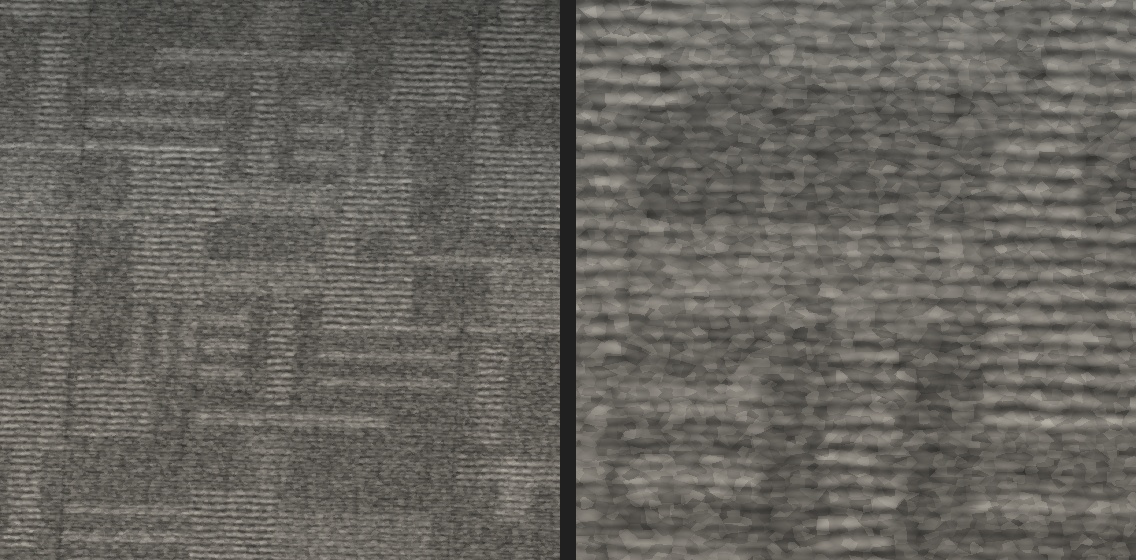
Left: the whole. Right: its middle third, enlarged.
This texture is drawn by a WebGL 1 fragment shader. Its source:

```glsl
precision highp float;
uniform vec2 u_resolution;

const float RIB_COUNT = 80.0;
const float RIB_SLOPE = 0.02;
const float TILE_SIZE = 0.695;
const float MIDDLE = 0.574;
const float FOLD = 0.04;
const vec2 YARN_COUNT = vec2(80.0, 160.0);
const vec2 GRAIN_COUNT = vec2(151.0, 223.0);
const vec3 WARM_GREY = vec3(1.035, 1.0, 0.94);
const vec3 COOL_GREY = vec3(1.005, 1.0, 0.965);

float hash(vec2 p) {
  return fract(sin(dot(p, vec2(41.3, 289.1))) * 43758.5);
}

// Layered sines, about -1 to 1
float waves(vec2 p) {
  return 0.5 * sin(p.x + 1.7 * sin(p.y * 0.8))
       + 0.3 * sin(p.y * 1.9 + 2.1 * sin(p.x * 0.7))
       + 0.2 * sin(p.x * 3.1 - p.y * 2.3);
}

// Cellular noise: distance to the nearest tuft and its random shade
vec2 tufts(vec2 p) {
  vec2 cell = floor(p);
  vec2 nearest = vec2(9.0, 0.0);
  for (int j = -1; j <= 1; j++) {
    for (int i = -1; i <= 1; i++) {
      vec2 id = cell + vec2(float(i), float(j));
      vec2 center = id + vec2(hash(id), hash(id + 17.0));
      float d = length(p - center);
      if (d < nearest.x) nearest = vec2(d, hash(id + 53.0));
    }
  }
  return nearest;
}

// Soft rectangle from its low and high corners
float block(vec2 p, vec2 low, vec2 high) {
  vec2 inside = min(p - low, high - p);
  return smoothstep(-0.007, 0.007, min(inside.x, inside.y));
}

// Strongly ribbed fields of half a tile and its neighbours
float ribbedFields(vec2 p) {
  float f = block(p, vec2(0.13, -0.06), vec2(0.36, 0.23));
  f *= 1.0 - block(p, vec2(0.18, -0.03), vec2(0.28, 0.05));
  f = max(f, block(p, vec2(0.67, -0.06), vec2(0.85, 0.17)));
  f = max(f, block(p, vec2(0.43, 0.15), vec2(0.49, 0.43)));
  f = max(f, block(p, vec2(0.79, 0.35), vec2(0.98, 0.52)));
  f = max(f, block(p, vec2(0.45, 0.65), vec2(0.67, 0.90)));
  f = max(f, block(p, vec2(1.01, 0.40), vec2(1.22, 0.56)));
  f = max(f, block(p, vec2(1.01, 0.13), vec2(1.07, 0.41)));
  f = max(f, block(p, vec2(1.06, 0.55), vec2(1.14, 0.81)));
  f = max(f, 0.8 * block(p, vec2(1.01, -0.10), vec2(1.40, 0.25)));
  f = max(f, 0.8 * block(p, vec2(-0.30, 0.55), vec2(-0.01, 0.62)));
  return max(f, block(p, vec2(-0.12, 0.26), vec2(-0.05, 0.52)));
}

// Pale, flatter fields and stacked bands
float paleFields(vec2 p) {
  float f = 0.8 * block(p, vec2(0.36, 0.06), vec2(0.66, 0.145));
  f = max(f, 0.6 * block(p, vec2(0.43, 0.50), vec2(0.53, 0.65)));
  f = max(f, 0.6 * block(p, vec2(0.05, 0.70), vec2(0.45, 0.90)));
  f = max(f, 0.7 * block(p, vec2(-0.30, 0.06), vec2(-0.07, 0.20)));
  f = max(f, block(p, vec2(-0.20, 0.55), vec2(-0.12, 0.72)));
  f = max(f, block(p, vec2(0.18, 0.445), vec2(0.67, 0.485)));
  f = max(f, block(p, vec2(-0.30, 0.21), vec2(-0.01, 0.235)));
  f = max(f, block(p, vec2(-0.30, 0.035), vec2(0.13, 0.06)));
  for (int i = 0; i < 3; i++) {
    float k = float(i);
    float level = 0.213 + 0.07 * k;
    float column = 0.68 + 0.065 * k;
    f = max(f, block(p, vec2(0.01, level), vec2(0.36, level + 0.026)));
    f = max(f, block(p, vec2(0.55, level - 0.02), vec2(0.67, level + 0.012)));
    f = max(f, block(p, vec2(0.67, level + 0.48), vec2(0.99, level + 0.505)));
    f = max(f, 0.7 * block(p, vec2(column, 0.18), vec2(column + 0.035, 0.35)));
  }
  return f;
}

// Slanted tile frame; the lower half is the upper one turned around
vec2 tileFrame(vec2 uv) {
  float leftSeam = 0.105 + 0.058 * uv.y;
  return vec2(uv.x - leftSeam, uv.y + RIB_SLOPE * (uv.x - 0.5) - MIDDLE) / TILE_SIZE;
}

vec2 foldTile(vec2 p) {
  return p.y < FOLD ? vec2(1.0 - p.x, -p.y) : p;
}

float seam(float x) {
  float d = min(abs(x), abs(x - 1.0));
  return 1.0 - smoothstep(0.001, 0.006, d);
}

void main() {
  vec2 uv = gl_FragCoord.xy / u_resolution;
  vec2 tile = tileFrame(uv);
  vec2 weave = vec2(uv.x, uv.y + RIB_SLOPE * uv.x);

  // Ribs waver, and each row ends at a slightly different place
  float ribPhase = weave.y * RIB_COUNT + 0.1 * waves(uv * vec2(70.0, 45.0));
  float rib = sin(6.2832 * ribPhase);
  float fineRow = sin(12.5664 * ribPhase + 1.0);
  float rowShift = 0.014 * (hash(vec2(floor(ribPhase), 3.0)) - 0.5);
  vec2 motif = foldTile(tile + vec2(rowShift, 0.0));
  float ribbed = ribbedFields(motif);
  float pale = paleFields(motif);

  // Long yarns and fine grain over woven relief
  vec2 yarn = tufts(weave * YARN_COUNT);
  vec2 grain = tufts(weave * GRAIN_COUNT);
  float pile = 0.1 * (0.42 - yarn.x) + 0.09 * (yarn.y - 0.5) + 0.1 * (grain.y - 0.5);
  float wear = 0.8 + 0.4 * yarn.y + 0.15 * waves(uv * vec2(17.0, 13.0));
  float relief = wear * rib * (0.02 + 0.07 * ribbed + 0.03 * pale);
  relief += 0.024 * fineRow * (1.0 - 0.5 * ribbed);
  float tone = 0.354 + 0.058 * ribbed + 0.09 * pale * (1.0 - 0.5 * ribbed);
  tone += relief + pile + 0.012 * waves(uv * vec2(23.0, 31.0));
  tone -= 0.035 * seam(tile.x);

  // Light fades toward the top, most of all at the right
  float shade = smoothstep(0.6, 1.05, uv.y);
  tone *= 1.05 - shade * (0.15 + 0.1 * uv.x) + 0.03 * waves(uv * 5.0);
  vec3 tint = mix(WARM_GREY, COOL_GREY, smoothstep(0.3, 1.0, uv.y));
  gl_FragColor = vec4(clamp(tone * tint, 0.0, 1.0), 1.0);
}
```
